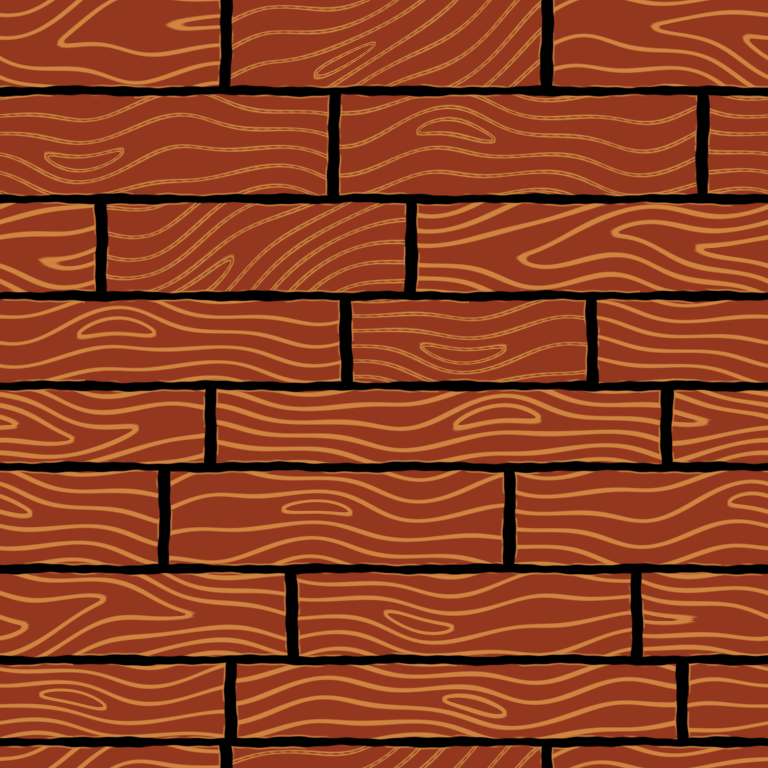
This texture is drawn by a Shadertoy shader. Its source:

```glsl
#define ROWS 8
#define ROW_OFFSET 0.1185
#define GAP vec2(0.0075, 0.0056)
#define EDGE_WEAR 0.0011
#define RIM_WIDTH 0.0022
#define LINE_HALF 0.0030
#define RINGS 4.6
#define WOOD vec3(0.58, 0.215, 0.12)
#define GRAIN vec3(0.81, 0.52, 0.25)
#define HOLLOW vec3(0.57, 0.29, 0.14)
#define JOINT vec3(0.0)

// Row bottoms measured downwards, and the two joints of each row
const float rowEnd[ROWS] = float[ROWS](0.1406, 0.2669, 0.3841, 0.4896, 0.6224, 0.7409, 0.8477, 1.0);
const vec2 joints[ROWS] = vec2[ROWS](
    vec2(0.435, 0.915), vec2(0.1315, 0.535), vec2(0.4505, 0.771), vec2(0.275, 0.8685),
    vec2(0.2135, 0.663), vec2(0.380, 0.829), vec2(0.301, 0.889), vec2(0.294, 0.712));

float hash(float n) { return fract(sin(n * 12.99 + 4.1) * 4375.85); }

// Irregular sine used for worn edges
float wear(float x, float seed) {
    return sin(x * 31.0 + seed) + 0.6 * sin(x * 83.0 + seed * 2.3) + 0.35 * sin(x * 211.0 + seed * 4.1);
}

// Grain height (x) and distance to the outline of the eye (y)
vec2 grain(vec2 p, vec2 size, float id) {
    float u = p.x / size.x, v = p.y / size.y;
    float phase = 6.283 * hash(id), phase2 = 6.283 * hash(id + 31.0);
    float wave = 0.12 * sin(p.x * 15.0 + phase + v * 1.8) + 0.055 * sin(p.x * 33.0 + phase2 - v * 2.5);
    float y = v - 0.5 + wave;

    // Nested tongues
    if (mod(id, 4.0) == 3.0) {
        float along = hash(id + 7.0) < 0.5 ? u : 1.0 - u;
        float fold = sqrt(y * y + 0.004);
        return vec2(RINGS * (1.25 * fold + 0.8 * smoothstep(0.0, 1.0, along)), 1.0);
    }

    // Steep diagonal sweep
    if (mod(id, 12.0) == 2.0) y -= 1.5 * smoothstep(0.15, 1.1, u) - 0.5;

    // Lines part around a long eye
    float eyeX = mix(0.25, 0.7, hash(id + 17.0)) * size.x;
    vec2 e = vec2(p.x - eyeX, y * size.y);
    float part = exp(-dot(e / vec2(0.085, 0.035), e / vec2(0.085, 0.035)));
    vec2 radius = vec2(mix(0.035, 0.058, hash(id + 5.0)), 0.0095);
    vec2 r = e / radius;
    float k = length(r);
    float ring = abs(k * (k - 1.0)) / max(length(r / radius), 0.001);
    if (k < 0.3) ring = radius.y;
    return vec2(RINGS * y * (1.0 - 0.72 * part), ring);
}

void mainImage(out vec4 fragColor, in vec2 fragCoord) {
    vec2 uv = fragCoord / iResolution.xy;
    float px = 1.0 / min(iResolution.x, iResolution.y);

    // Find the row
    float down = fract(1.0 - uv.y - ROW_OFFSET), top = 0.0;
    int row = 0;
    for (int i = 0; i < ROWS - 1; i++) {
        if (down >= rowEnd[i]) { row = i + 1; top = rowEnd[i]; }
    }

    // Find the plank; the second one wraps round the canvas
    vec2 j = joints[row];
    bool first = uv.x >= j.x && uv.x < j.y;
    float id = float(2 * row) + (first ? 0.0 : 1.0);
    vec2 size = vec2(first ? j.y - j.x : 1.0 - j.y + j.x, rowEnd[row] - top);
    vec2 p = vec2(fract(uv.x - (first ? j.x : j.y)), rowEnd[row] - down);

    // Distance inside the worn plank outline
    vec2 centre = 0.5 * size;
    vec2 side = step(centre, p);
    vec2 rough = EDGE_WEAR * vec2(wear(p.y, id + side.x * 3.0), wear(p.x, id + 9.0 + side.y * 5.0));
    vec2 inset = centre - abs(p - centre) - GAP + rough;
    float inside = min(inset.x, inset.y);

    // Distance to the nearest grain line, scaled by the slope
    const float h = 0.0005;
    vec2 g = grain(p, size, id);
    vec2 slope = vec2(grain(p + vec2(h, 0.0), size, id).x,
                      grain(p + vec2(0.0, h), size, id).x) - g.x;
    float d = abs(fract(g.x) - 0.5) / max(length(slope) / h, 14.0);
    d = min(d, g.y);

    // Some planks carry outlined lines with a broken core
    bool hollow = (row + 1) % ROWS < 4 && (first || row == 0);
    float width = LINE_HALF * (hollow ? 0.85 : mix(0.8, 1.1, hash(id + 23.0)));
    width *= 1.0 + 0.12 * sin(p.x * 47.0 + id);
    float line = 1.0 - smoothstep(-px, px, d - width);
    vec3 color = mix(WOOD, GRAIN, line);
    if (hollow) {
        float core = 1.0 - smoothstep(-0.6 * px, 0.6 * px, d - 0.0011);
        color = mix(color, HOLLOW, core * (0.75 + 0.25 * sin(p.x * 420.0 + p.y * 260.0)));
    }

    // Patchy light rim, then the dark joints
    float patchy = smoothstep(-0.5, 0.5, wear(p.x + p.y * 1.7, id * 2.0 + side.x + side.y * 2.0));
    float rim = 1.0 - smoothstep(-px, px, inside - RIM_WIDTH);
    color = mix(color, GRAIN, 0.8 * rim * patchy);
    color = mix(JOINT, color, smoothstep(-px, px, inside));
    fragColor = vec4(color, 1.0);
}
```
